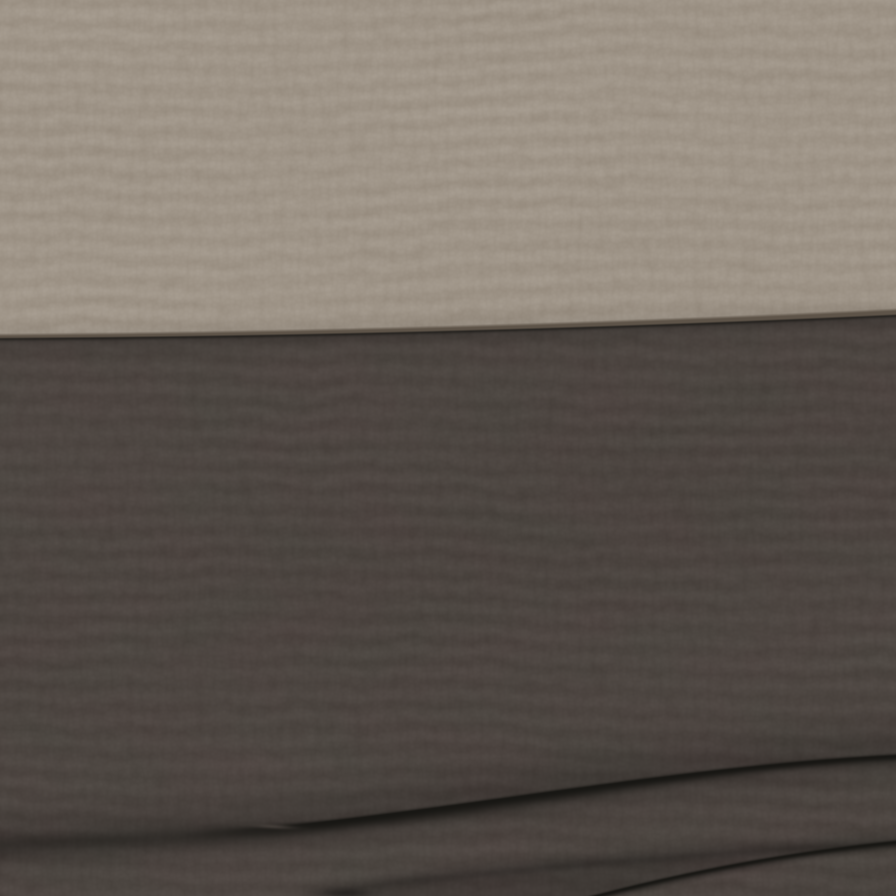
Reproduce this texture procedurally as a WebGL 2 fragment shader.

```glsl
#version 300 es
precision highp float;
// Two ribbed cloths: a pale one hemmed over a dark one that gathers into folds at the foot.
// Ribs are sines bent by layered sines, broken up by stretched cellular noise;
// hem and folds are curves y(x), shaded by signed height above or below them.
uniform vec2 u_resolution;
out vec4 fragColor;

const float TAU = 6.28318;
const vec3 PALE = vec3(0.620, 0.580, 0.530);
const vec3 DARK = vec3(0.300, 0.272, 0.254);
const vec3 HEM = vec3(0.37, 0.33, 0.285);
const vec3 SHADOW = vec3(0.085, 0.082, 0.070);

vec2 hash2(vec2 p) {
    vec3 q = fract(p.xyx * vec3(0.1031, 0.1030, 0.0973));
    q += dot(q, q.yzx + 33.33);
    return fract((q.xx + q.yz) * q.zy);
}

// Distance to the nearest scattered point, centred near zero.
float cellular(vec2 p) {
    vec2 cell = floor(p), f = fract(p);
    float nearest = 4.0;
    for (int j = -1; j <= 1; j++)
        for (int i = -1; i <= 1; i++) {
            vec2 o = vec2(i, j);
            vec2 d = o + hash2(cell + o) - f;
            nearest = min(nearest, dot(d, d));
        }
    return sqrt(nearest) - 0.45;
}

float layeredSines(vec2 p) {
    float sum = 0.0, amp = 0.5;
    for (int i = 0; i < 4; i++) {
        sum += amp * sin(p.x + 1.7 * sin(p.y)) * cos(p.y * 0.8 + float(i));
        p = mat2(1.5, 1.1, -1.1, 1.5) * p + 2.3;
        amp *= 0.55;
    }
    return sum;
}

// Weave height, roughly -1 to 1: horizontal ribs, upright threads and fine slubs.
float weave(vec2 p, float ribs, float seed) {
    float bend = 0.45 * layeredSines(p * vec2(8.0, 5.0) + seed)
               + 0.16 * layeredSines(p * vec2(60.0, 45.0) + seed);
    float strength = 0.65 + 0.4 * layeredSines(p * vec2(13.0, 19.0) + seed * 2.0);
    float rib = sin(TAU * (p.y * ribs + bend)) * strength;
    float slub = cellular(p * vec2(55.0, 125.0) + seed);
    float thread = cellular(p * vec2(130.0, 28.0) + seed * 3.0);
    float grain = cellular(p * 210.0 + seed);
    return 0.55 * rib - 0.55 * slub - 0.5 * thread - 0.4 * grain;
}

// Curves of the hem and the three creases.
float hemLine(float x) { return 0.622 + 0.006 * x + 0.020 * x * x; }
float mainFold(float x) { return 0.056 + 0.05 * x + 0.05 * smoothstep(0.15, 1.0, x); }
float cornerCurve(float x, float slope, float bow) {
    float r = 1.0 - x;
    return 0.060 - slope * r - bow * r * r;
}

// Shade hugging a crease: sharp above it, fading out below.
float creaseShade(float h, float above, float below) {
    return h > 0.0 ? exp(-h * h / (above * above)) : exp(-h * h / (below * below));
}

vec3 paleCloth(vec2 p) {
    float w = weave(p - vec2(0.0, 0.02 * p.x), 42.0, 4.0);
    float broad = layeredSines(p * vec2(5.0, 7.0));
    return PALE + vec3(0.036, 0.038, 0.040) * w + 0.008 * broad;
}

vec3 darkCloth(vec2 p) {
    float w = weave(p + vec2(0.0, 0.012 * p.x), 41.0, 11.0);
    float tint = layeredSines(p * vec2(22.0, 30.0) + 7.0);
    return DARK + 0.027 * w + vec3(0.006, -0.003, 0.001) * tint
         + 0.008 * layeredSines(p * vec2(4.0, 9.0));
}

vec3 addFolds(vec3 col, vec2 p, float aa) {
    // Main fold: soft on the left, sharp and thin toward the right.
    float h = p.y - mainFold(p.x);
    float open = smoothstep(0.16, 0.38, p.x);
    float width = mix(0.011, 0.006, smoothstep(0.5, 0.95, p.x));
    float shade = creaseShade(h, mix(0.010, 0.0018 + aa, open), width);
    col *= 1.0 - 0.16 * creaseShade(h, 0.035, 0.024);
    col = mix(col, SHADOW, shade * mix(0.34, 0.95, open));

    // Rounded roll below it, ending in a soft crease.
    float lower = p.y - cornerCurve(p.x, 0.05, 0.05);
    float under = 1.0 - smoothstep(-0.006, 0.006, lower);
    col *= 1.0 - 0.17 * under * smoothstep(0.3, 0.45, p.x);
    col *= 1.0 - 0.22 * creaseShade(lower, 0.010, 0.006) * smoothstep(0.3, 0.5, p.x);

    // Corner fold: a dark line with lit cloth beneath.
    float corner = p.y - cornerCurve(p.x, 0.10, 0.24);
    col *= 1.0 + 0.18 * (1.0 - smoothstep(-0.012, -0.003, corner));
    col = mix(col, SHADOW, 0.92 * creaseShade(corner, 0.0015 + aa, 0.004));

    // Small lit lip where the main fold opens, and a dimple at the foot.
    vec2 lip = (p - vec2(0.305, 0.0775 - 0.06 * (p.x - 0.305))) / vec2(0.022, 0.0018 + aa);
    col = mix(col, DARK, 0.7 * exp(-dot(lip, lip)));
    vec2 dimple = (p - vec2(0.385, 0.003)) / vec2(0.03, 0.006);
    return col * (1.0 - 0.4 * exp(-dot(dimple, dimple)));
}

void main() {
    vec2 p = gl_FragCoord.xy / u_resolution;
    float aa = 0.7 / u_resolution.y;

    vec3 lower = addFolds(darkCloth(p), p, aa);
    float h = p.y - hemLine(p.x);
    lower *= 1.0 - 0.22 * exp(min(h, 0.0) / 0.010);
    lower = mix(lower, SHADOW, 0.55 * exp(-pow(h / (0.0016 + aa), 2.0)));

    // Turned hem strip, slightly wider to the right, then the pale cloth.
    float strip = mix(0.0045, 0.0065, p.x);
    vec3 upper = paleCloth(p) * (1.0 - 0.07 * exp(-max(h - strip, 0.0) / 0.008));
    upper = mix(HEM, upper, smoothstep(strip - 0.0015 - aa, strip + 0.0015 + aa, h));
    vec3 col = mix(lower, upper, smoothstep(-aa, 0.0015 + aa, h));
    fragColor = vec4(col, 1.0);
}
```
